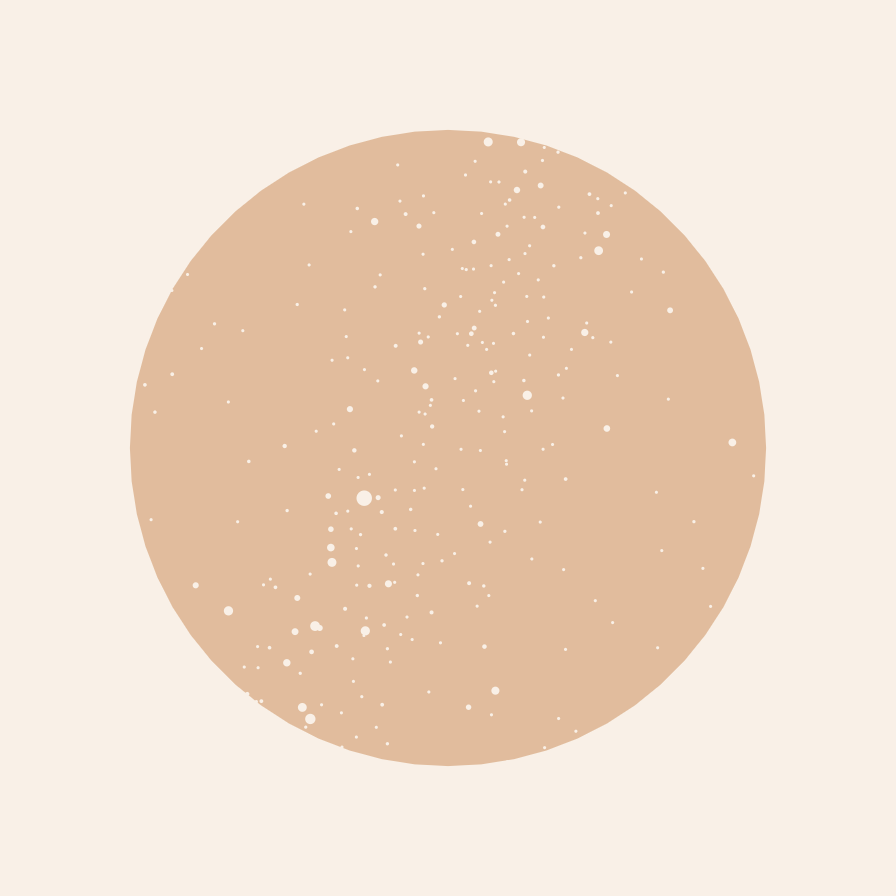
Give the GLSL for this background, as a WebGL 1 fragment shader.

```glsl
precision highp float;
uniform vec2 u_resolution;

#define CREAM vec3(0.976, 0.942, 0.904)
#define SAND vec3(0.882, 0.738, 0.616)
#define DISC_RADIUS 0.355
#define DISC_SIDES 60.0
#define BAND_CENTER vec2(-0.035, -0.037)
#define BAND_NORMAL vec2(0.915, -0.403)
#define BAND_WIDTH 0.075
#define STAR_MIN 0.0017
#define STAR_GAIN 0.0042
#define MAIN_STAR vec3(-0.0935, -0.056, 0.0086)

vec4 hash4(vec2 cell, float seed) {
  float n = dot(cell, vec2(127.1, 311.7)) + seed * 74.7;
  return fract(sin(vec4(n, n + 17.3, n + 41.9, n + 83.2)) * 43758.5);
}

// Many-sided disc with corners on the axes
float discDistance(vec2 p) {
  float sector = 6.28319 / DISC_SIDES;
  float angle = mod(atan(p.y, p.x), sector) - 0.5 * sector;
  return length(p) * cos(angle) - DISC_RADIUS * cos(0.5 * sector);
}

// Diagonal concentration of stars
float bandDensity(vec2 p) {
  float across = dot(p - BAND_CENTER, BAND_NORMAL) / BAND_WIDTH;
  return exp(-0.5 * across * across);
}

float coverage(float dist, float pixel) {
  return clamp(0.5 - dist / pixel, 0.0, 1.0);
}

// One jittered star per cell, kept according to local density
float starLayer(vec2 p, float grid, float base, float band, float seed, float pixel) {
  vec2 home = floor(p * grid);
  float light = 0.0;
  for (int y = -1; y <= 1; y++) {
    for (int x = -1; x <= 1; x++) {
      vec2 cell = home + vec2(float(x), float(y));
      vec4 rnd = hash4(cell, seed);
      vec2 center = (cell + rnd.xy) / grid;
      float radius = STAR_MIN + STAR_GAIN * pow(rnd.z, 10.0);
      float kept = step(rnd.w, base + band * bandDensity(center));
      light = max(light, kept * coverage(length(p - center) - radius, pixel));
    }
  }
  return light;
}

void main() {
  float pixel = 1.0 / min(u_resolution.x, u_resolution.y);
  vec2 p = (gl_FragCoord.xy - 0.5 * u_resolution) * pixel;

  // Sparse field, dense band and the largest star
  float stars = starLayer(p, 24.0, 0.46, 0.0, 1.0, pixel);
  stars = max(stars, starLayer(p, 40.0, 0.0, 0.8, 2.0, pixel));
  stars = max(stars, coverage(length(p - MAIN_STAR.xy) - MAIN_STAR.z, pixel));

  float disc = coverage(discDistance(p), pixel);
  gl_FragColor = vec4(mix(CREAM, SAND, disc * (1.0 - stars)), 1.0);
}
```
